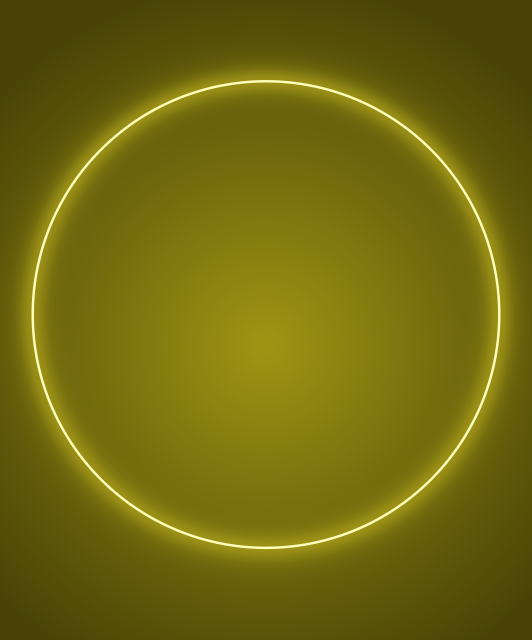
Write a Shadertoy shader that draws this background.

```glsl
// A thin neon ring over an olive backdrop lit from just below the centre.
// The backdrop is a radial ramp; the ring is a circle distance that drives
// a soft two-layer halo and a crisp pale core line.

const vec3 BACKDROP_CENTRE = vec3(0.625, 0.585, 0.078);
const vec3 BACKDROP_MIDDLE = vec3(0.450, 0.420, 0.050);
const vec3 BACKDROP_EDGE   = vec3(0.285, 0.268, 0.022);
const vec3 HALO_COLOUR     = vec3(0.660, 0.615, 0.100);
const vec3 CORE_COLOUR     = vec3(1.000, 1.000, 0.740);

// Three-stop radial ramp; t runs from 0 at the light to 1 at the rim.
vec3 radialRamp(float t, vec3 inner, vec3 middle, vec3 outer) {
    t = clamp(t, 0.0, 1.0);
    return t < 0.5 ? mix(inner, middle, t * 2.0)
                   : mix(middle, outer, t * 2.0 - 1.0);
}

float circleDistance(vec2 p, vec2 centre, float radius) {
    return abs(length(p - centre) - radius);
}

// Narrow bright bell over a broad faint one.
float haloStrength(float d, float narrow, float broad) {
    float a = d / narrow;
    float b = d / broad;
    return 0.55 * exp(-a * a) + 0.25 * exp(-b * b);
}

float lineCoverage(float d, float halfWidth, float pixel) {
    return clamp((halfWidth - d) / pixel + 0.5, 0.0, 1.0);
}

void mainImage(out vec4 fragColor, in vec2 fragCoord) {
    // Canvas height is one unit, x is measured from the vertical axis.
    float pixel = 1.0 / iResolution.y;
    vec2 p = vec2(fragCoord.x - 0.5 * iResolution.x, fragCoord.y) * pixel;

    // Backdrop
    float lightDistance = length(p - vec2(0.0, 0.460));
    vec3 colour = radialRamp(lightDistance / 0.570,
                             BACKDROP_CENTRE, BACKDROP_MIDDLE, BACKDROP_EDGE);

    // Ring halo, then its core
    float d = circleDistance(p, vec2(0.0, 0.5085), 0.3645);
    colour = mix(colour, HALO_COLOUR, haloStrength(d, 0.019, 0.036));
    colour = mix(colour, CORE_COLOUR, lineCoverage(d, 0.0019, pixel));

    fragColor = vec4(colour, 1.0);
}
```
